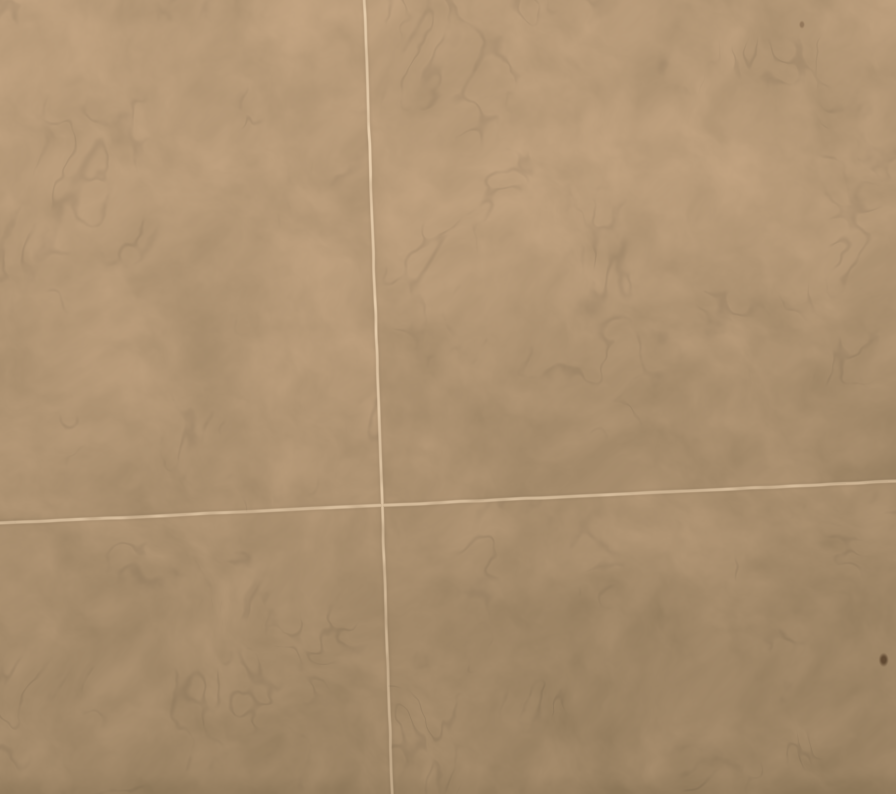
A Shadertoy shader for this texture:

```glsl
float hash(vec2 p) {
    p = fract(p * vec2(0.1031, 0.1137));
    p += dot(p, p.yx + 33.33);
    return fract((p.x + p.y) * p.x * 17.3);
}

float noise(vec2 p) {
    vec2 i = floor(p), f = fract(p);
    f = f * f * (3.0 - 2.0 * f);
    return mix(mix(hash(i), hash(i + vec2(1, 0)), f.x),
               mix(hash(i + vec2(0, 1)), hash(i + vec2(1, 1)), f.x), f.y);
}

float fbm(vec2 p) {
    float sum = 0.0, amp = 0.5;
    for (int i = 0; i < 5; i++) {
        sum += amp * noise(p);
        p = mat2(1.6, 1.2, -1.2, 1.6) * p + 7.3;
        amp *= 0.5;
    }
    return sum;
}

float speck(vec2 p, vec2 center, float radius) {
    return 1.0 - smoothstep(radius * 0.3, radius, length((p - center) * vec2(1.2, 0.85)));
}

void mainImage(out vec4 fragColor, in vec2 fragCoord) {
    vec2 p = fragCoord / iResolution.y;
    float aa = 1.0 / iResolution.y;

    // Slightly skewed tile grid
    float pitch = 0.9;
    vec2 grid = vec2(p.x - 0.494 + 0.035 * p.y, p.y - 0.341 - 0.047 * p.x);
    vec2 tile = floor(grid / pitch);
    vec2 wobble = 0.001 * (vec2(noise(p.yx * 38.0), noise(p * 38.0 + 9.0)) - 0.5);
    vec2 seam = abs(grid - pitch * round(grid / pitch) + wobble);

    // Cloudy stone, shifted for each tile
    vec2 stone = p + tile * vec2(5.7, 3.9) + 20.0;
    float warp = fbm(stone * 6.0);
    float clouds = fbm(stone * 8.0 + warp * 1.2) - 0.48;
    float mottle = fbm(stone * 30.0 + warp * 3.0) - 0.48;

    // Light falls off toward the bottom and the right corner
    float light = 0.28 + 0.58 * smoothstep(-0.1, 0.95, p.y);
    light -= 0.16 * smoothstep(0.65, 1.15, p.x) * (1.0 - 0.6 * p.y);
    light -= 0.2 * (1.0 - smoothstep(0.0, 0.03, p.y));
    light += 0.5 * clouds + 0.42 * mottle;
    vec3 color = mix(vec3(0.57, 0.48, 0.36), vec3(0.75, 0.63, 0.495), clamp(light, -0.1, 1.1));

    // Short faint scratches in a few patches
    float ridge = abs(noise(stone * vec2(46.0, 27.0) + warp * 6.0) - 0.5);
    float patches = smoothstep(0.54, 0.72, fbm(stone * 13.0 + 31.0));
    color *= 1.0 - 0.06 * patches * (1.0 - smoothstep(0.0, 0.12, ridge));

    // Thin pale grout, uneven along its length
    vec2 halfWidth = vec2(0.0017, 0.0019);
    vec2 shoulder = 1.0 - smoothstep(halfWidth, halfWidth + 0.005, seam);
    color *= 1.0 - 0.03 * max(shoulder.x, shoulder.y);
    vec2 grout = 1.0 - smoothstep(halfWidth - aa, halfWidth + aa, seam);
    grout *= vec2(0.55 + 0.4 * smoothstep(0.1, 0.6, p.y), 0.68);
    grout *= 0.75 + 0.4 * noise(p * 60.0);
    color = mix(color, vec3(0.9, 0.8, 0.67), clamp(max(grout.x, grout.y), 0.0, 1.0));

    // Small dark chips
    color = mix(color, vec3(0.3, 0.21, 0.13), 0.75 * speck(p, vec2(1.113, 0.169), 0.0085));
    color = mix(color, vec3(0.4, 0.29, 0.2), 0.4 * speck(p, vec2(1.01, 0.969), 0.005));

    fragColor = vec4(color, 1.0);
}
```
